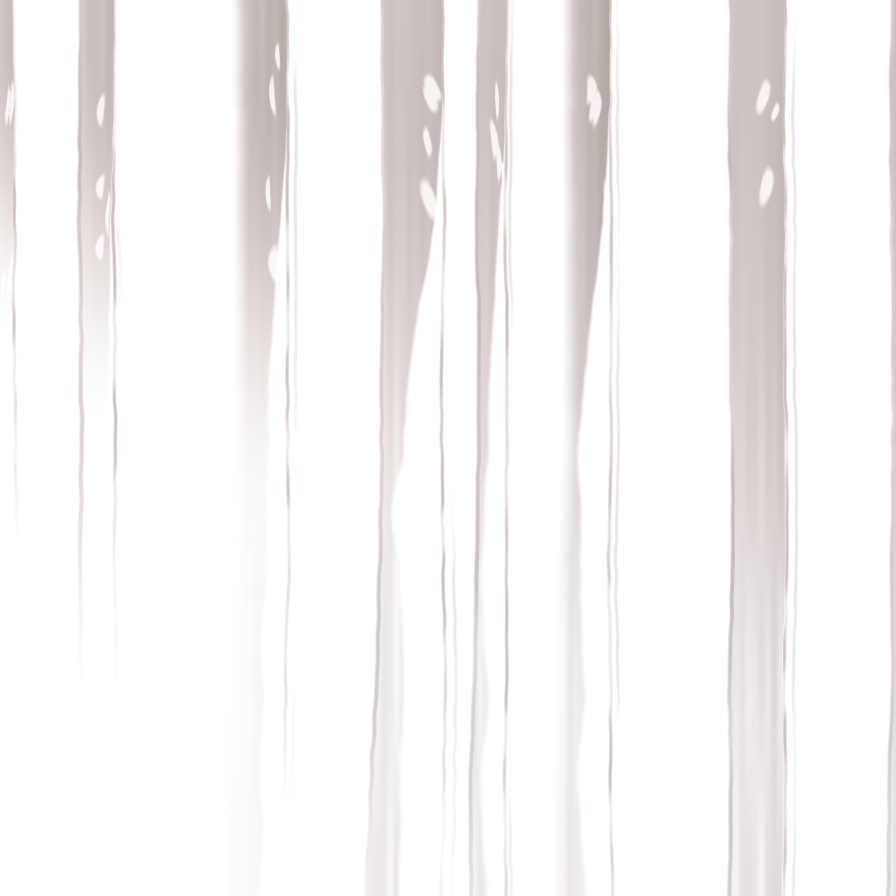
This texture is drawn by a WebGL 2 fragment shader. Its source:

```glsl
#version 300 es
precision highp float;
// Pale vertical streaks of translucent grey on white, fading and thinning downwards.

uniform vec2 u_resolution;
out vec4 fragColor;

const int STRIPES = 8;
const int DROPS = 4;
const float FIRST_X = 0.012;
const float SPACING = 0.137;
const float JITTER = 0.04;
const float MIN_HALF = 0.009;
const float MAX_HALF = 0.034;
const float RIM_WIDTH = 0.0017;
const float RIM_INK = 0.85;
const float CRISP = 0.0016;
const float SOFT = 0.011;
const vec3 PAPER = vec3(1.0);
const vec3 WARM_SHADE = vec3(0.70, 0.665, 0.65);
const vec3 COOL_SHADE = vec3(0.68, 0.67, 0.69);
const vec3 ROSE_DIP = vec3(0.0, 0.018, 0.018);

float hash(vec2 p) {
    return fract(sin(dot(p, vec2(127.1, 311.7))) * 43758.5453);
}

float noise(vec2 p) {
    vec2 cell = floor(p);
    vec2 f = fract(p);
    f = f * f * (3.0 - 2.0 * f);
    float low = mix(hash(cell), hash(cell + vec2(1.0, 0.0)), f.x);
    float high = mix(hash(cell + vec2(0.0, 1.0)), hash(cell + vec2(1.0)), f.x);
    return mix(low, high, f.y);
}

// Soft-edged vertical line; the distance is horizontal.
float line(float dist, float width, float pixel) {
    return 1.0 - smoothstep(0.3 * width, width + pixel, abs(dist));
}

// Elongated highlights that lie on the upper part of a stripe.
float drops(vec2 p, float id, float halfWidth) {
    float mask = 0.0;
    for (int k = 0; k < DROPS; k++) {
        vec2 seed = vec2(id + 3.0, float(k) + 11.0);
        vec2 centre = vec2(halfWidth * mix(-0.1, 0.8, hash(seed)),
                           0.06 + 0.26 * hash(seed + 5.0));
        vec2 radius = vec2(halfWidth * mix(0.1, 0.3, hash(seed + 9.0)),
                           mix(0.01, 0.03, hash(seed + 13.0)));
        vec2 d = (p - centre) / radius;
        d.x += 0.5 * sin(d.y * 1.7 + id);
        mask = max(mask, 1.0 - smoothstep(0.6, 1.1, length(d)));
    }
    return mask;
}

float stripeInk(vec2 uv, float id, float pixel) {
    float depth = 1.0 - uv.y;
    float girth = fract(0.1 + 0.29 * id);
    float taper = min(1.0, 2.0 * fract(0.17 * id));
    float reach = 0.45 + 0.12 * id;
    float halfWidth = mix(MIN_HALF, MAX_HALF, girth);
    float softSide = step(1.5, mod(id, 3.0));

    // Position relative to the gently wandering axis
    float centre = FIRST_X + SPACING * id + JITTER * sin(1.6 * id - 3.0);
    float wander = 0.005 * (noise(vec2(id * 7.3, depth * 8.0)) - 0.5)
                 + 0.002 * (noise(vec2(id * 3.1, depth * 45.0)) - 0.5);
    float x = uv.x - centre - wander;

    // Body, cut away from the right as it runs down
    float lower = smoothstep(0.45, 1.0, depth);
    float left = -halfWidth - 0.5 * halfWidth * taper * lower;
    float cut = taper * smoothstep(0.08, 0.55, depth);
    float ripple = noise(vec2(id * 5.7, depth * 14.0)) - 0.5;
    float right = mix(halfWidth, -0.4 * halfWidth, cut) + ripple * halfWidth * 0.6 * cut;
    float blur = max(mix(CRISP, SOFT, softSide), pixel);
    float body = smoothstep(left - blur, left + blur, x)
               * (1.0 - smoothstep(right - CRISP - 0.004 * cut, right + pixel, x));

    // Tone across and along the body
    float across = clamp((x + halfWidth) / (2.0 * halfWidth), 0.0, 1.0);
    float tone = mix(0.62 + 0.14 * across, 0.66 + 0.3 * across, softSide);
    float fade = 1.0 - smoothstep(0.1 * reach, 0.85 * reach, depth);
    float remnant = 0.32 * smoothstep(0.6, 0.9, reach);
    float streak = noise(vec2(uv.x * 140.0, depth * 4.0 + id));
    tone *= mix(remnant * (0.4 + 1.2 * streak), 0.9 + 0.2 * streak, fade);
    float ink = body * tone * (1.0 - 0.85 * drops(vec2(x, depth), id, halfWidth));

    // Broken dark rims on both sides and a faint thread beside them
    float lasting = 1.0 - smoothstep(0.75 * reach, 1.4 * reach, depth);
    float breaks = smoothstep(0.2, 0.8, noise(vec2(id * 9.1, depth * 22.0)));
    float rightRim = line(x - halfWidth, RIM_WIDTH, pixel) * mix(0.25, 0.8, breaks);
    float leftRim = line(x - left, 1.6 * RIM_WIDTH, pixel) * (1.0 - softSide)
                  * mix(0.45, 0.9, noise(vec2(id * 4.3, depth * 11.0)));
    float thread = line(x - 1.35 * halfWidth, RIM_WIDTH, pixel)
                 * 0.3 * smoothstep(0.4, 0.8, noise(vec2(id * 2.9, depth * 7.0)));
    float rims = max(max(leftRim, rightRim), thread) * lasting * RIM_INK;
    return max(ink, rims);
}

void main() {
    vec2 uv = gl_FragCoord.xy / u_resolution;
    float pixel = 1.0 / u_resolution.x;
    float ink = 0.0;
    for (int i = 0; i < STRIPES; i++) {
        ink = max(ink, stripeInk(uv, float(i), pixel));
    }
    vec3 shade = mix(COOL_SHADE, WARM_SHADE, smoothstep(0.1, 0.55, uv.y));
    vec3 colour = mix(PAPER, shade, ink) - ROSE_DIP * 4.0 * ink * (1.0 - ink);
    fragColor = vec4(colour, 1.0);
}
```
